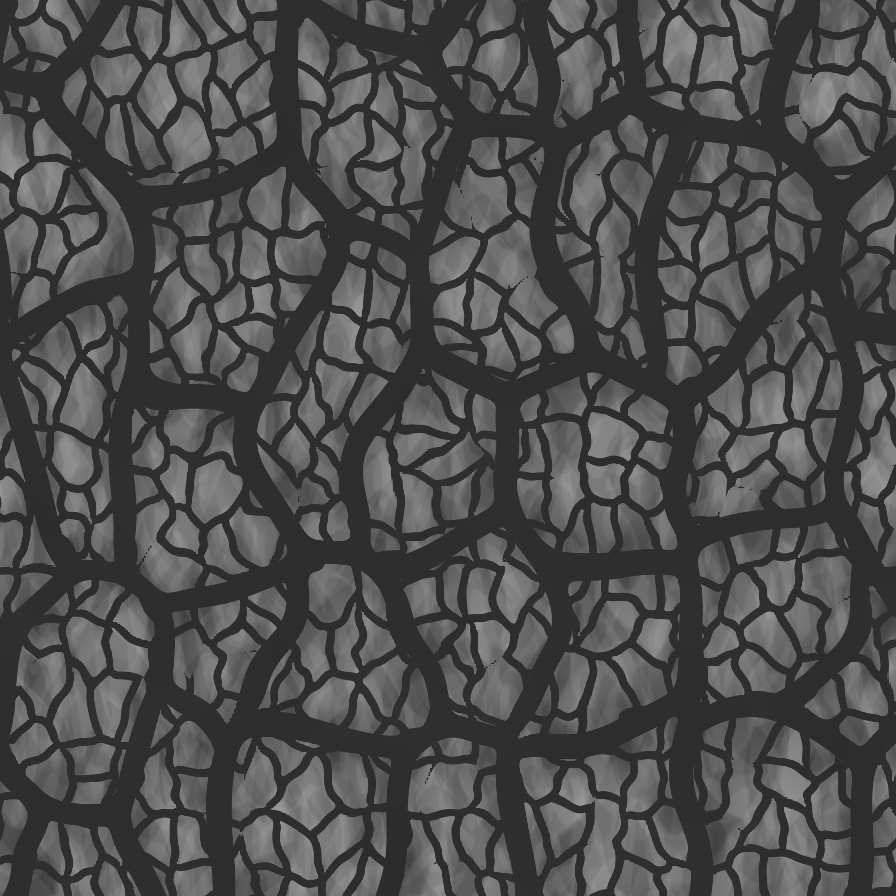
Give the GLSL for this pattern, as a Shadertoy shader.

```glsl
// Dark network of thick and thin veins over brushed grey tissue.

#define TRUNK_CELL   0.150    // spacing of the thick veins
#define TRUNK_RADIUS 0.0128
#define TRUNK_ROUND  0.0050   // rounding at the junctions
#define TWIG_CELL    0.042    // spacing of the thin veins
#define TWIG_RADIUS  0.0045
#define TWIG_ROUND   0.0012
#define TWIG_GAPS    0.07     // share of missing thin veins
#define VEIN_GREY    0.18
#define SHADE_GREY   0.375    // tissue beside a thick vein
#define LIGHT_GREY   0.480    // tissue away from thick veins
#define SHADE_REACH  0.050
#define STROKE_DEPTH 0.020

vec2 hash2(vec2 p) {
    vec3 h = fract(p.xyx * vec3(0.1031, 0.1030, 0.0973));
    h += dot(h, h.yzx + 33.33);
    return fract((h.xx + h.yz) * h.zy);
}

// Gradient noise, roughly -0.7 to 0.7
float gradientDot(vec2 cell, vec2 offset) {
    float angle = 6.2832 * hash2(cell + 71.0).x;
    return dot(vec2(cos(angle), sin(angle)), offset);
}

float noise(vec2 p) {
    vec2 i = floor(p), f = fract(p);
    vec2 u = f * f * f * (f * (f * 6.0 - 15.0) + 10.0);
    vec2 e = vec2(1.0, 0.0);
    return mix(mix(gradientDot(i, f), gradientDot(i + e, f - e), u.x),
               mix(gradientDot(i + e.yx, f - e.yx), gradientDot(i + 1.0, f - 1.0), u.x), u.y);
}

vec2 warp(vec2 p, float frequency, float amount) {
    vec2 q = p * frequency;
    return p + amount * vec2(noise(q + 13.7), noise(q + 57.3));
}

// Vector from p to the seed point of a cell
vec2 toSeed(vec2 p, vec2 cell, float size) {
    return (cell + 0.08 + 0.84 * hash2(cell)) * size - p;
}

// Smoothed distance to the nearest Voronoi border, with some borders left out
float borderDistance(vec2 p, float size, float roundness, float gaps) {
    vec2 base = floor(p / size), home = base, nearest = vec2(0.0);
    float best = 1e5;
    for (int y = -1; y <= 1; y++)
    for (int x = -1; x <= 1; x++) {
        vec2 cell = base + vec2(x, y);
        vec2 r = toSeed(p, cell, size);
        if (dot(r, r) < best) {
            best = dot(r, r);
            nearest = r;
            home = cell;
        }
    }
    float sum = 1e-12;
    for (int y = -2; y <= 2; y++)
    for (int x = -2; x <= 2; x++) {
        if (x == 0 && y == 0) continue;
        vec2 cell = home + vec2(x, y);
        if (hash2((home + cell) * 1.7 + 3.1).x < gaps) continue;
        vec2 r = toSeed(p, cell, size);
        float d = dot(0.5 * (nearest + r), normalize(r - nearest));
        sum += exp(-d / roundness);
    }
    return -log(sum) * roundness;
}

// Undo the stretch of the warp so that veins keep an even width
float evenWidth(float d, float pixel) {
    float slope = length(vec2(dFdx(d), dFdy(d))) / pixel;
    return d / clamp(slope, 0.55, 1.8);
}

// Overlapping translucent strokes, close to vertical, from -1 to 1 per layer
float brushStrokes(vec2 p) {
    float sum = 0.0;
    for (int i = 0; i < 6; i++) {
        float layer = float(i);
        float lean = 0.5 * sin(layer * 2.4 + 0.6);
        vec2 q = mat2(cos(lean), sin(lean), -sin(lean), cos(lean)) * p;
        float n = noise(q * vec2(20.0, 7.0) * (1.0 + 0.25 * layer) + 19.0 * layer);
        sum += 2.0 * smoothstep(-0.05, 0.05, n) - 1.0;
    }
    return sum;
}

void mainImage(out vec4 fragColor, in vec2 fragCoord) {
    float pixel = 1.0 / iResolution.y;
    vec2 p = fragCoord * pixel + 3.0;

    // Both networks are taller than wide; the thin one is more jagged
    vec2 trunkPoint = warp(warp(p, 4.5, 0.075), 10.0, 0.014) * vec2(1.0, 0.66);
    vec2 twigPoint = warp(warp(p, 12.0, 0.022), 36.0, 0.0095) * vec2(1.0, 0.76);
    float trunkBorder = borderDistance(trunkPoint, TRUNK_CELL, TRUNK_ROUND, 0.0);
    float twigBorder = borderDistance(twigPoint, TWIG_CELL, TWIG_ROUND, TWIG_GAPS);
    float trunk = evenWidth(trunkBorder, pixel) - TRUNK_RADIUS + 0.004 * noise(p * 5.0);
    float twig = evenWidth(twigBorder, pixel) - TWIG_RADIUS;

    // Tissue darkens towards the thick veins
    float light = smoothstep(0.0, SHADE_REACH, trunkBorder - 0.7 * TRUNK_RADIUS);
    float tissue = mix(SHADE_GREY, LIGHT_GREY, light);
    tissue += STROKE_DEPTH * brushStrokes(warp(p, 9.0, 0.02));

    float vein = VEIN_GREY + 0.012 * noise(p * 8.0);
    float open = smoothstep(-0.5 * pixel, 0.5 * pixel, min(trunk, twig));
    fragColor = vec4(vec3(mix(vein, tissue, open)), 1.0);
}
```
